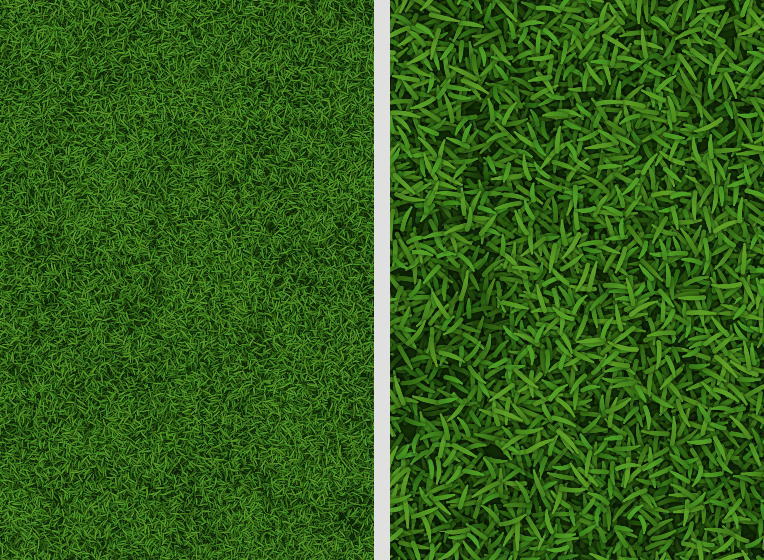
Left: the whole. Right: its middle third, enlarged.
A WebGL 2 fragment shader for this texture:

```glsl
#version 300 es
precision highp float;
precision highp int;
// Dense lawn seen from above: short grass blades lying in every direction.
// Rotated grids of jittered, tapered blades are painted from the dark
// undergrowth up to sparse bright tips; gradient noise thins and shades patches.

uniform vec2 u_resolution;
out vec4 fragColor;

const int   LAYERS       = 8;
const float CELLS        = 98.0;   // blade cells per canvas height
const float HALF_WIDTH   = 0.135;  // blade sizes in cells
const float MIN_HALF_LEN = 0.45;
const float MAX_HALF_LEN = 0.85;
const float BEND         = 0.22;
const float LOW_DENSITY  = 1.0;    // chance of a blade, bottom layer
const float TOP_DENSITY  = 0.46;   // chance of a blade, top layer
const float PATCH_SCALE  = 17.0;   // patches per canvas height
const float PATCH_DEPTH  = 0.30;
const float SHADOW       = 0.22;
const float SHADOW_WIDTH = 0.22;
const float TAU          = 6.2831853;

const vec3 DARK   = vec3(0.045, 0.130, 0.008);
const vec3 MIDDLE = vec3(0.180, 0.400, 0.064);
const vec3 BRIGHT = vec3(0.335, 0.625, 0.142);

// Integer hash giving three values in 0..1
vec3 hash3(ivec3 cell) {
    uvec3 v = uvec3(cell) * 1664525u + 1013904223u;
    v.x += v.y * v.z; v.y += v.z * v.x; v.z += v.x * v.y;
    v ^= v >> 16u;
    v.x += v.y * v.z; v.y += v.z * v.x; v.z += v.x * v.y;
    return vec3(v >> 8u) / 16777216.0;
}

float cornerGradient(ivec2 corner, vec2 offset) {
    float angle = TAU * hash3(ivec3(corner, 91)).x;
    return dot(vec2(cos(angle), sin(angle)), offset);
}

float gradientNoise(vec2 p) {
    ivec2 i = ivec2(floor(p));
    vec2 f = fract(p);
    vec2 u = f * f * f * (f * (f * 6.0 - 15.0) + 10.0);
    float low = mix(cornerGradient(i, f),
                    cornerGradient(i + ivec2(1, 0), f - vec2(1, 0)), u.x);
    float high = mix(cornerGradient(i + ivec2(0, 1), f - vec2(0, 1)),
                     cornerGradient(i + ivec2(1, 1), f - vec2(1, 1)), u.x);
    return mix(low, high, u.y);
}

vec3 grassColor(float tone) {
    tone = clamp(tone, 0.0, 1.0);
    return tone < 0.5 ? mix(DARK, MIDDLE, tone * 2.0)
                      : mix(MIDDLE, BRIGHT, tone * 2.0 - 1.0);
}

mat2 rotation(float angle) {
    float c = cos(angle), s = sin(angle);
    return mat2(c, s, -s, c);
}

// Paints one layer of blades over the colour below it
vec3 paintLayer(vec3 below, vec2 p, int layer, float patchTone, float pixel) {
    float height = float(layer) / float(LAYERS - 1);
    float density = mix(LOW_DENSITY, TOP_DENSITY, height) * (1.0 + patchTone);
    vec2 g = rotation(float(layer) * 0.83 + 0.3) * p * CELLS + float(layer) * 7.37;
    ivec2 home = ivec2(floor(g));

    for (int y = -1; y <= 1; y++)
    for (int x = -1; x <= 1; x++) {
        ivec2 cell = home + ivec2(x, y);
        vec3 place = hash3(ivec3(cell, layer));
        vec3 trait = hash3(ivec3(cell, layer + 40));
        if (trait.x > density) continue;

        // Blade space: x runs from root to tip, y across
        vec2 q = rotation(TAU * place.z) * (g - vec2(cell) - place.xy);
        float halfLen = mix(MIN_HALF_LEN, MAX_HALF_LEN, trait.y);
        float along = clamp(q.x / halfLen, -1.0, 1.0);
        q.y += BEND * (trait.z - 0.5) * (along * along - 0.4);
        float width = HALF_WIDTH * (1.0 - 0.5 * smoothstep(0.1, 1.0, along));
        float d = length(vec2(max(abs(q.x) - halfLen, 0.0), q.y)) - width;

        // Soft contact shadow, then the blade itself
        below *= 1.0 - SHADOW * (1.0 - smoothstep(0.0, SHADOW_WIDTH, d));
        float tone = 0.17 + 0.80 * height + 0.12 * along
                   + 0.20 * (trait.z - 0.5) + 0.35 * patchTone;
        vec3 blade = grassColor(tone);
        blade.r *= 1.0 + 0.24 * (trait.y - 0.5);
        below = mix(below, blade, 1.0 - smoothstep(-0.5 * pixel, 0.5 * pixel, d));
    }
    return below;
}

void main() {
    vec2 p = gl_FragCoord.xy / u_resolution.y;
    float pixel = CELLS / u_resolution.y;
    float patchTone = PATCH_DEPTH * (gradientNoise(p * PATCH_SCALE)
                    + 0.6 * gradientNoise(p * PATCH_SCALE * 0.37 + 5.3));

    vec3 color = grassColor(0.10 + 0.3 * patchTone);
    for (int layer = 0; layer < LAYERS; layer++)
        color = paintLayer(color, p, layer, patchTone, pixel);
    fragColor = vec4(color, 1.0);
}
```
